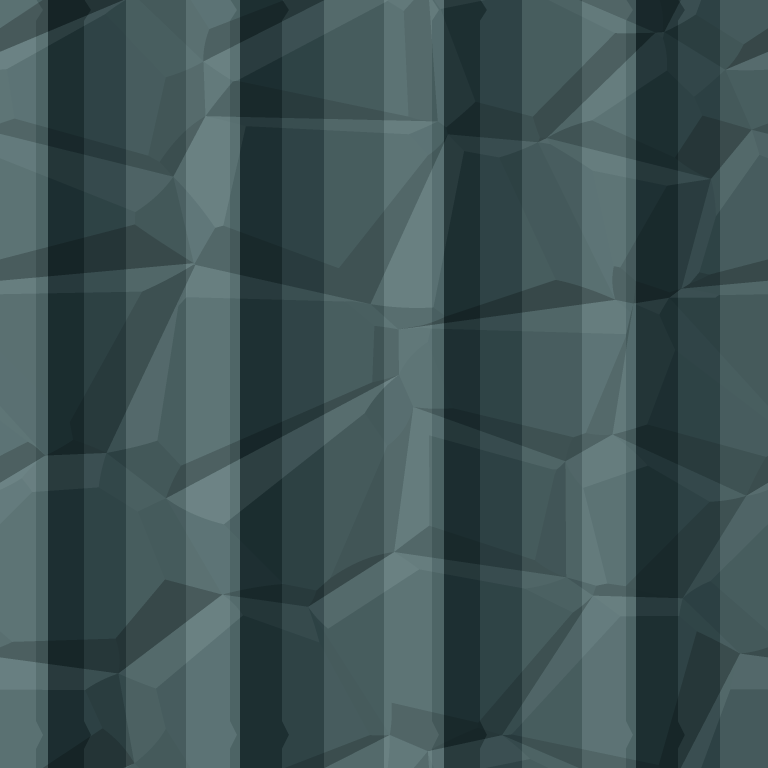
A WebGL 2 fragment shader for this background:

```glsl
#version 300 es
precision highp float;

uniform vec2 u_resolution;
out vec4 fragColor;

#define GRID vec2(4.0, 5.0)
#define JITTER 0.85
#define BEVEL 0.17
#define SKEW 0.5
#define STRIPE_START 0.0625
#define PAIR_WIDTH 0.5156
#define NARROW_WIDTH 0.25
#define LIGHT_DIR vec2(-0.5, 0.866)
#define HIGHLIGHT 0.06
#define SHADOW 0.2
#define SAMPLES 3

const vec3 DEEP = vec3(0.11, 0.18, 0.19);
const vec3 DARK = vec3(0.18, 0.26, 0.27);
const vec3 MIDDLE = vec3(0.275, 0.36, 0.365);
const vec3 PALE = vec3(0.36, 0.45, 0.455);
const vec3 RIM = vec3(0.30, 0.39, 0.395);

vec2 hash2(vec2 p) {
    vec2 q = vec2(dot(p, vec2(127.1, 311.7)), dot(p, vec2(269.5, 183.3)));
    return fract(sin(q) * 43758.5453);
}

vec2 seedPoint(vec2 cell) {
    return cell + 0.5 + JITTER * (hash2(mod(cell, GRID)) - 0.5);
}

// Small pointed nicks near the top and bottom
float nick(float y) {
    float low = max(0.0, 1.0 - abs(y - 0.043) / 0.018);
    float high = max(0.0, 1.0 - abs(y - 0.987) / 0.014);
    return 0.009 * max(low, high);
}

// Corrugated stripes: a narrow and a wide fold alternate
vec3 stripes(vec2 p) {
    float x = mod(p.x - STRIPE_START, PAIR_WIDTH);
    bool wide = x > NARROW_WIDTH;
    vec4 stops = wide ? vec4(0.0547, 0.1094, 0.1875, 0.2500)
                      : vec4(0.0469, 0.1016, 0.1797, 0.2370);
    if (wide) x -= NARROW_WIDTH;
    stops.xw += nick(p.y);
    vec3 color = mix(DEEP, DARK, step(stops.x, x));
    color = mix(color, MIDDLE, step(stops.y, x));
    color = mix(color, PALE, step(stops.z, x));
    return mix(color, RIM, step(stops.w, x));
}

// Light on cellular stones with skewed bevels, from -1 to 1
float facetLight(vec2 p) {
    vec2 g = p * GRID;
    vec2 home = floor(g);
    vec2 nearest = home;
    float best = 100.0;
    for (int j = -1; j <= 1; j++)
    for (int i = -1; i <= 1; i++) {
        vec2 cell = home + vec2(i, j);
        float d = distance(g, seedPoint(cell));
        if (d < best) { best = d; nearest = cell; }
    }

    vec2 center = seedPoint(nearest);
    vec2 id = mod(nearest, GRID);
    float light = 0.3 * (hash2(id + 31.0).x - 0.5);
    float depth = 1.0;
    for (int j = -2; j <= 2; j++)
    for (int i = -2; i <= 2; i++) {
        if (i == 0 && j == 0) continue;
        vec2 side = vec2(i, j);
        vec2 other = seedPoint(nearest + side);
        vec2 normal = normalize(other - center);
        vec2 fromEdge = g - 0.5 * (center + other);
        vec2 vary = hash2(id * 3.7 + side * 9.1 + 5.0);
        float along = dot(fromEdge, vec2(-normal.y, normal.x));
        float width = BEVEL * (0.4 + vary.x) + SKEW * (vary.y - 0.5) * along;
        float inset = -dot(fromEdge, normal) / max(width, 0.012);
        if (inset < depth) {
            depth = inset;
            light = dot(normal, LIGHT_DIR) * (0.65 + 0.5 * vary.y);
        }
    }
    return light;
}

vec3 shade(vec2 p) {
    vec3 color = stripes(p);
    float light = facetLight(p);
    return color + (light > 0.0 ? vec3(HIGHLIGHT * light) : SHADOW * light * color);
}

void main() {
    // Average sub-samples to smooth every edge
    vec3 total = vec3(0.0);
    for (int j = 0; j < SAMPLES; j++)
    for (int i = 0; i < SAMPLES; i++) {
        vec2 offset = (vec2(i, j) + 0.5) / float(SAMPLES) - 0.5;
        total += shade((gl_FragCoord.xy + offset) / u_resolution);
    }
    fragColor = vec4(total / float(SAMPLES * SAMPLES), 1.0);
}
```
